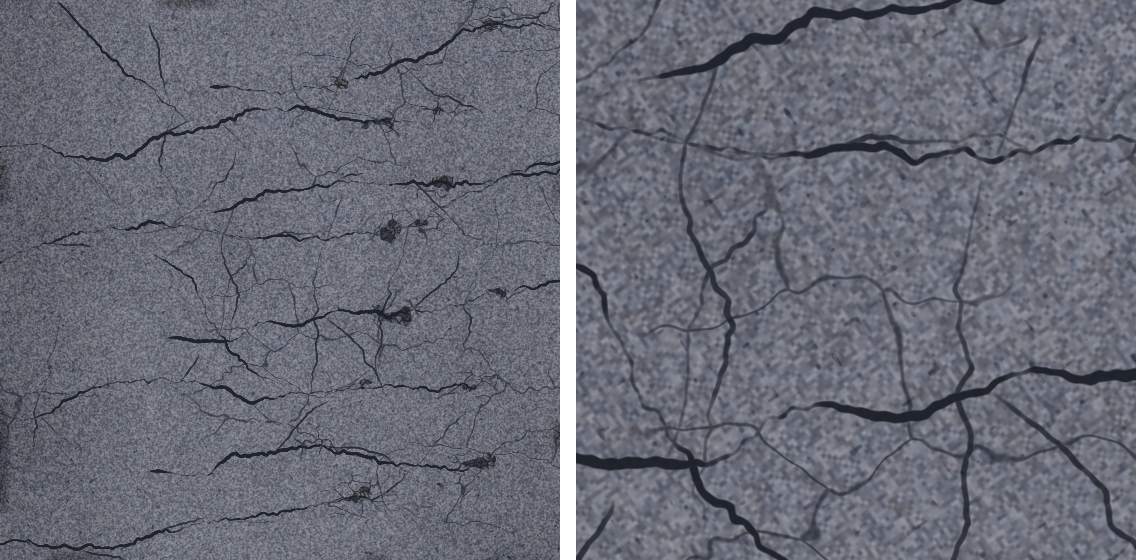
Left: the whole. Right: its middle third, enlarged.
This texture is drawn by a three.js fragment shader. Its source:

```glsl
// Weathered blue-grey pavement with long cracks, hairline branches and crumbled spots.
varying vec2 vUv;

const vec3 STONE = vec3(0.427, 0.437, 0.482);
const vec3 CRACK_DARK = vec3(0.10, 0.115, 0.15);
const vec3 RUBBLE_DARK = vec3(0.13, 0.14, 0.17);
const vec3 RUBBLE_LIGHT = vec3(0.38, 0.40, 0.44);
const float SOFT_EDGE = 0.0015;

float hash(vec2 p) {
  vec3 q = fract(p.xyx * 0.1031);
  q += dot(q, q.yzx + 33.33);
  return fract((q.x + q.y) * q.z);
}

float noise(vec2 p) {
  vec2 i = floor(p), f = fract(p);
  f = f * f * (3.0 - 2.0 * f);
  return mix(mix(hash(i), hash(i + vec2(1, 0)), f.x),
             mix(hash(i + vec2(0, 1)), hash(i + vec2(1, 1)), f.x), f.y);
}

// Signed noise, centred on zero
float sway(vec2 p) { return noise(p) - 0.5; }

vec2 turn(vec2 p, float angle) {
  float c = cos(angle), s = sin(angle);
  return vec2(c * p.x + s * p.y, c * p.y - s * p.x);
}

// Cellular pattern: x = distance to the cell border, y = random cell value
vec2 cells(vec2 p) {
  vec2 base = floor(p), near = vec2(9.0), next = vec2(9.0), id = base;
  for (int y = -1; y <= 1; y++) {
    for (int x = -1; x <= 1; x++) {
      vec2 c = base + vec2(float(x), float(y));
      vec2 r = c + 0.1 + 0.8 * vec2(hash(c), hash(c + 57.0)) - p;
      if (dot(r, r) < dot(near, near)) { next = near; near = r; id = c; }
      else if (dot(r, r) < dot(next, next)) next = r;
    }
  }
  return vec2(dot(0.5 * (near + next), normalize(next - near)), hash(id + 19.0));
}

// Sideways drift of a crack at distance u from its start
float wander(float u, float seed) {
  float bend = sway(vec2(u * 4.0, seed)) * 0.085 + sway(vec2(u * 12.0, seed + 7.0)) * 0.025;
  float jag = sway(vec2(u * 45.0, seed + 3.0)) * 0.011 + sway(vec2(u * 130.0, seed + 5.0)) * 0.005;
  return (bend + jag) * smoothstep(0.0, 0.12, u);
}

// Darkness of a crack running along +x in its own frame
float crack(vec2 q, float len, float width, float seed) {
  if (q.x < 0.0 || q.x > len || abs(q.y) > 0.1) return 0.0;
  float course = wander(q.x, seed);
  float slope = (wander(q.x + 0.001, seed) - course) / 0.001;
  float d = abs(q.y - course) / sqrt(1.0 + slope * slope);
  float taper = smoothstep(0.0, 0.02, q.x) * (1.0 - smoothstep(0.7 * len, len, q.x));
  float gape = smoothstep(0.2, 0.85, noise(vec2(q.x * 13.0, seed + 11.0)));
  float w = width * taper * (0.15 + 1.3 * gape) + sway(q * 190.0 + seed) * 0.7 * width;
  float strength = smoothstep(0.0, 0.3, taper) * clamp(0.42 + w / 0.0016, 0.15, 1.0);
  w = max(w, 0.0002);
  return strength * (1.0 - smoothstep(w, w + SOFT_EDGE, d));
}

// Network of hairlines; size is the cell count across
float hairlines(vec2 p, vec2 size, float width) {
  float d = cells(p * size).x / max(size.x, size.y);
  return 1.0 - smoothstep(width, width + SOFT_EDGE, d);
}

vec3 pavement(vec2 p) {
  vec2 g = turn(p, 0.6) + 3.0;
  float grain = sway(g * 400.0) * 0.215 + sway(g * 210.0) * 0.07;
  float mottle = sway(p * 5.0 + 2.0) * 0.025 + sway(p * 19.0) * 0.02;
  float light = mix(0.86, 1.0, smoothstep(0.0, 0.3, p.x));
  light *= 1.0 - 0.09 * smoothstep(0.6, 1.0, p.x) * (1.0 - smoothstep(0.0, 0.6, p.y));
  float rim = min(min(p.x, 1.0 - p.x), min(p.y, 1.0 - p.y));
  float stain = (1.0 - smoothstep(0.0, 0.025, rim)) * smoothstep(0.7, 0.9, noise(p * 9.0));
  vec3 tint = vec3(1.0, 0.2, -0.6) * sway(g * 130.0) * 0.025;
  float pit = smoothstep(0.86, 0.97, noise(g * 170.0)) * 0.12;
  return STONE * light * (1.0 - 0.3 * stain) + grain + mottle + tint - pit;
}

void main() {
  vec2 p = vUv;
  vec2 warped = p + vec2(sway(p * 14.0), sway(p * 14.0 + 40.0)) * 0.04
                  + vec2(sway(p * 75.0), sway(p * 75.0 + 80.0)) * 0.010;
  float line = 0.0, crumble = 0.0, halo = 0.0;

  // Long cracks rising gently to the right, each with branches and crumbled spots
  for (int i = 0; i < 8; i++) {
    float k = float(i), seed = 20.0 * k + 31.0;
    float a = hash(vec2(k, 3.0)), b = hash(vec2(k, 8.0));
    vec2 start = vec2(mod(k, 2.0) * (0.25 + 0.2 * a) - 0.04, 0.015 + 0.118 * k + 0.03 * b);
    vec2 q = turn(p - start, 0.04 + 0.15 * a);
    line = max(line, crack(q, 0.75 + 0.5 * b, 0.0017, seed));
    for (int j = 0; j < 4; j++) {
      float m = float(j), u = 0.08 + 0.17 * m + 0.15 * hash(vec2(k, m + 20.0));
      float angle = (mod(k + m, 2.0) * 2.0 - 1.0) * (0.25 + 0.7 * hash(vec2(m, k + 30.0)));
      vec2 twig = turn(q - vec2(u, wander(u, seed)), angle);
      line = max(line, 0.85 * crack(twig, 0.06 + 0.16 * hash(vec2(k, m + 50.0)), 0.0007, seed + m + 13.0));
    }
    for (int j = 0; j < 2; j++) {
      float m = float(j), r = hash(vec2(k, m + 90.0));
      float spot = 0.55 + 0.2 * m + 0.17 * r - start.x;
      float reach = length((q - vec2(spot, wander(spot, seed))) * vec2(0.75, 1.3));
      float ragged = reach + sway(p * 40.0) * 0.03 + sway(p * 110.0) * 0.014;
      float size = 0.004 + 0.017 * r * r;
      crumble = max(crumble, 1.0 - smoothstep(size - 0.002, size + 0.001, ragged));
      halo = max(halo, 1.0 - smoothstep(0.02, 0.06, ragged));
    }
  }

  // Steep cracks, then falling diagonals
  for (int i = 0; i < 6; i++) {
    float k = float(i), r = hash(vec2(k, 71.0));
    vec2 start = vec2(0.11 + 0.155 * k, 0.4 + 0.6 * r);
    line = max(line, 0.85 * crack(turn(p - start, -1.85 + 0.5 * r), 0.26 + 0.12 * r, 0.0007, k + 301.0));
  }
  for (int i = 0; i < 2; i++) {
    float k = float(i);
    vec2 start = vec2(0.10 + 0.17 * k, 1.0 - 0.45 * k);
    line = max(line, crack(turn(p - start, -0.75), 0.34, 0.0012, k + 401.0));
  }

  // Broken hairline webs, denser on the right and around crumbled spots
  float web = smoothstep(0.5, 0.68, noise(p * 7.0 + 13.0) + 0.3 * (p.x - 0.6));
  line = max(line, 0.6 * web * hairlines(warped, vec2(6.0, 10.0), 0.0002));
  line = max(line, 0.7 * halo * smoothstep(0.4, 0.6, noise(p * 24.0)) * hairlines(warped, vec2(28.0, 36.0), 0.0004));

  // Loose rubble filling the crumbled spots
  vec2 stones = cells(warped * 100.0);
  vec3 rubble = mix(RUBBLE_DARK, RUBBLE_LIGHT, stones.y * smoothstep(0.02, 0.25, stones.x));
  rubble += vec3(0.03, 0.01, -0.015) * step(0.8, stones.y) + sway(p * 330.0) * 0.12;

  vec3 color = mix(pavement(p), rubble, 0.9 * crumble);
  color = mix(color, CRACK_DARK, 0.93 * line);
  gl_FragColor = vec4(clamp(color, 0.0, 1.0), 1.0);
}
```
